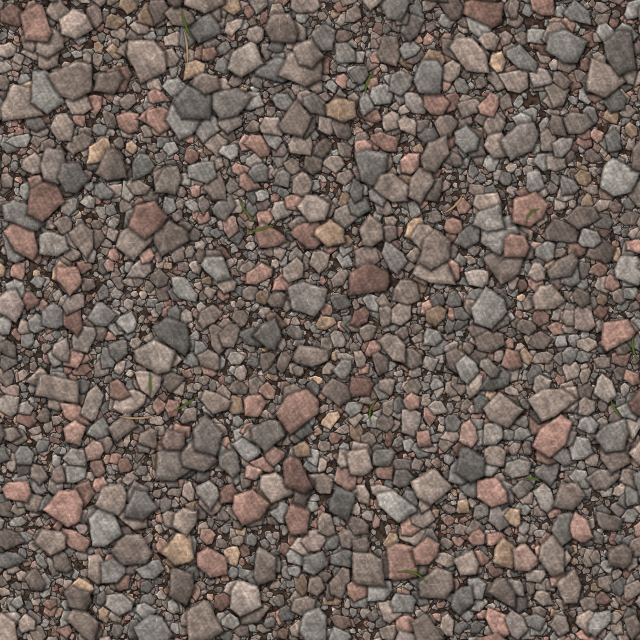
Reproduce this texture procedurally as a WebGL 1 fragment shader.

```glsl
precision highp float;
// Crushed stone gravel seen from above: angular polygon stones are scattered
// on jittered grids, laid from fine grit up to large chips, each casting a
// contact shadow; a few grass blades and straws lie on top.
uniform vec2 u_resolution;

const float TAU = 6.2832;
const vec3 SOIL = vec3(0.25, 0.20, 0.17);
const vec3 GREY = vec3(1.0, 0.89, 0.82);
const vec3 RUST = vec3(1.06, 0.84, 0.76);
const vec3 SLATE = vec3(0.94, 0.90, 0.86);
const vec3 TAN = vec3(1.15, 0.97, 0.82);
const vec3 GRASS = vec3(0.32, 0.40, 0.15);
const vec3 STRAW = vec3(0.68, 0.55, 0.41);
const vec2 LIGHT = vec2(-0.5, 0.87);
const float TONE_DARK = 0.43;
const float TONE_PALE = 0.67;
const float SHADOW_DEPTH = 0.58;
const float SHADOW_WIDTH = 0.13;  // in cells
const float BEVEL = 0.17;         // in cells
const float ROUGHNESS = 0.0016;   // wobble of the outlines

float hash(vec2 p) {
  return fract(sin(dot(p, vec2(127.1, 311.7))) * 43758.5453);
}

float noise(vec2 p) {
  vec2 i = floor(p), f = fract(p);
  f = f * f * (3.0 - 2.0 * f);
  return mix(mix(hash(i), hash(i + vec2(1, 0)), f.x),
             mix(hash(i + vec2(0, 1)), hash(i + vec2(1, 1)), f.x), f.y);
}

mat2 turn(float a) {
  return mat2(cos(a), -sin(a), sin(a), cos(a));
}

// Convex polygon: xy is the direction of the nearest side, z the distance.
vec3 polygon(vec2 p, vec2 id, float radius) {
  vec3 side = vec3(0.0, 0.0, -9.0);
  for (int i = 0; i < 6; i++) {
    float k = float(i);
    float a = (k + 0.75 * hash(id + k * 3.1)) * TAU / 6.0;
    vec2 dir = vec2(cos(a), sin(a));
    float d = dot(p, dir) - radius * (0.74 + 0.36 * hash(id + k * 5.7 + 2.0));
    if (d > side.z) side = vec3(dir, d);
  }
  return side;
}

// Mineral colour of one stone with speckle, blotches and pale veins.
vec3 mineral(vec2 uv, vec2 id) {
  float kind = hash(id + 8.3);
  vec3 tint = mix(GREY, SLATE, smoothstep(0.3, 0.55, kind));
  tint = mix(tint, RUST, smoothstep(0.68, 0.84, kind));
  if (kind > 0.95) tint = TAN;
  vec2 q = uv + id * 0.37;
  float blotch = noise(q * 75.0) - 0.5;
  float speckle = noise(q * 190.0) + noise(q * 380.0) - 1.0;
  float vein = 1.0 - smoothstep(0.0, 0.05, abs(noise(q * 48.0 + 9.0) - 0.5));
  vein *= smoothstep(0.45, 0.75, noise(q * 90.0 + 4.0));
  float tone = mix(TONE_DARK, TONE_PALE, hash(id + 6.1));
  return tint * tone * (1.0 + 0.2 * blotch + 0.22 * speckle + 0.17 * vein);
}

// Lays one size of stone over the colour so far.
vec3 layStones(vec3 col, vec2 uv, float cells, float share, float px) {
  vec2 wobble = vec2(noise(uv * 130.0), noise(uv * 130.0 + 40.0)) - 0.5;
  vec2 g = (uv + wobble * ROUGHNESS) * cells;
  for (int j = -1; j <= 1; j++) {
    for (int i = -1; i <= 1; i++) {
      vec2 cell = floor(g) + vec2(float(i), float(j));
      vec2 id = cell + cells * 1.37;
      float patchy = 0.65 + 0.7 * noise(cell / cells * 6.0 + cells);
      if (hash(id) > share * patchy) continue;
      vec2 jitter = vec2(hash(id + 1.7), hash(id + 4.9)) - 0.5;
      mat2 spin = turn(TAU * hash(id + 3.3));
      vec2 p = spin * (g - cell - 0.5 - 0.75 * jitter);
      vec2 light = spin * LIGHT;
      float stretch = 1.0 + 0.35 * hash(id + 9.1);
      p *= vec2(1.0 / stretch, stretch * 0.92);
      vec3 side = polygon(p, id, mix(0.36, 0.58, hash(id + 2.2)));
      float d = side.z;
      float shadow = 1.0 - smoothstep(0.0, SHADOW_WIDTH, d);
      float lee = 0.8 - 0.3 * dot(side.xy, light);
      col *= 1.0 - SHADOW_DEPTH * shadow * lee;
      float cover = 1.0 - smoothstep(-px * cells, px * cells, d);
      if (cover <= 0.0) continue;
      // Bevelled sides, a broken ridge across the top and a dark rim.
      float bevel = smoothstep(-BEVEL, -BEVEL * 0.4, d);
      float ridge = smoothstep(-0.04, 0.04, p.x + 0.4 * p.y + 0.3 * jitter.x);
      float shade = 1.0 + 0.17 * bevel * dot(side.xy, light);
      shade += (ridge - 0.5) * 0.24 * jitter.y + 0.1 * dot(p, light);
      shade *= 1.0 - 0.3 * smoothstep(-0.07, 0.0, d);
      col = mix(col, mineral(uv, id) * shade, cover);
    }
  }
  return col;
}

// Thin bent blades; every fifth one is a longer dry straw.
vec3 layBlades(vec3 col, vec2 uv, float px) {
  for (int i = 0; i < 15; i++) {
    vec2 id = vec2(float(i), 7.0);
    float dry = step(3.5, mod(float(i), 5.0));
    vec2 p = uv - vec2(hash(id), hash(id + 5.0));
    p = turn(TAU * hash(id + 2.0)) * p;
    float reach = mix(0.011, 0.026, hash(id + 3.0)) * (1.0 + 0.5 * dry);
    float t = clamp(p.x / reach, -1.0, 1.0);
    p.y -= (hash(id + 4.0) - 0.5) * reach * (1.0 - t * t) * (1.0 - 0.6 * dry);
    float d = length(vec2(p.x - t * reach, p.y)) - 0.0016 * (1.0 - t * t);
    col *= 1.0 - 0.3 * (1.0 - smoothstep(0.0, 0.003, d));
    col = mix(col, mix(GRASS, STRAW, dry), 1.0 - smoothstep(-px, px, d));
  }
  return col;
}

void main() {
  vec2 uv = gl_FragCoord.xy / u_resolution.y;
  float px = 0.7 / u_resolution.y;
  vec3 col = SOIL * (0.6 + 0.8 * noise(uv * 220.0));
  col = layStones(col, uv, 92.0, 0.9, px);
  col = layStones(col, uv, 62.0, 0.7, px);
  col = layStones(col, uv, 42.0, 0.6, px);
  col = layStones(col, uv, 29.0, 0.5, px);
  col = layStones(col, uv, 20.0, 0.36, px);
  col = layBlades(col, uv, px);
  gl_FragColor = vec4(col, 1.0);
}
```
